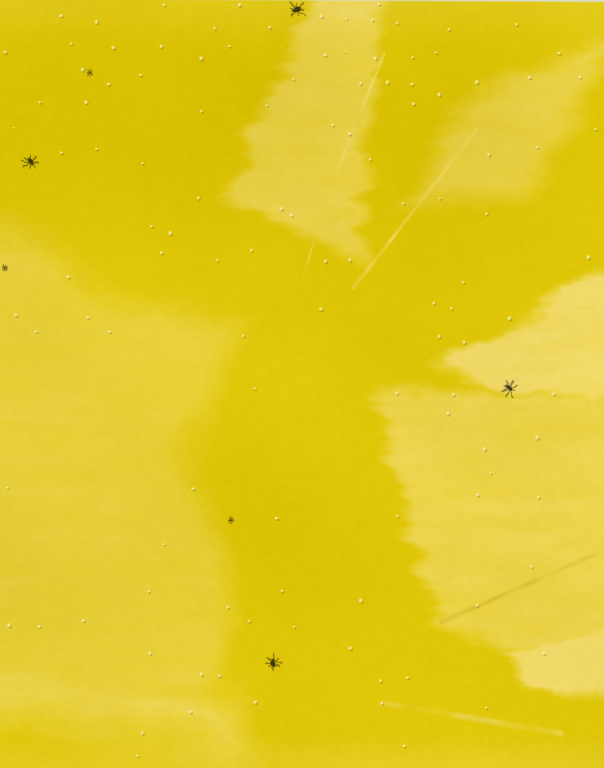
Write a Shadertoy shader that draws this texture.

```glsl
// A glossy yellow sticky sheet: soft window-like glare patches over flat yellow,
// built from rough-edged convex quads, plus thin creases, scattered pale grains
// and a few small dark insects placed by hashing.

#define BASE_COLOR   vec3(0.865, 0.768, 0.025)
#define GLARE_COLOR  vec3(0.935, 0.845, 0.400)
#define GRAIN_COLOR  vec3(0.97, 0.93, 0.68)
#define INSECT_COLOR vec3(0.17, 0.15, 0.06)
#define GRAIN_CELL   0.034
#define GRAIN_RADIUS 0.0023
#define EDGE_ROUGH   0.055
#define SHADE_AMOUNT 0.07
#define INSECT_COUNT 7
#define INSECT_SIZE  0.0075

float hash(vec2 p) {
    vec3 q = fract(vec3(p.xyx) * 0.1031);
    q += dot(q, q.yzx + 33.33);
    return fract((q.x + q.y) * q.z);
}

vec2 hash2(vec2 p) { return vec2(hash(p), hash(p + 47.3)); }

float noise(vec2 p) {
    vec2 i = floor(p), f = fract(p);
    f = f * f * (3.0 - 2.0 * f);
    return mix(mix(hash(i), hash(i + vec2(1, 0)), f.x),
               mix(hash(i + vec2(0, 1)), hash(i + vec2(1, 1)), f.x), f.y);
}

float fbm(vec2 p) {
    float sum = 0.0, amp = 0.5;
    for (int i = 0; i < 5; i++) {
        sum += amp * noise(p);
        p = mat2(1.6, 1.2, -1.2, 1.6) * p + 7.1;
        amp *= 0.5;
    }
    return sum;
}

// Signed distance past one edge of a clockwise polygon
float side(vec2 p, vec2 a, vec2 b) {
    vec2 d = normalize(b - a);
    return dot(p - a, vec2(-d.y, d.x));
}

// Coverage of a convex clockwise quad with a soft border
float glare(vec2 p, vec2 a, vec2 b, vec2 c, vec2 d, float soft) {
    float dist = max(max(side(p, a, b), side(p, b, c)),
                     max(side(p, c, d), side(p, d, a)));
    return 1.0 - smoothstep(-soft, soft, dist);
}

float segment(vec2 p, vec2 a, vec2 b) {
    vec2 d = b - a;
    return length(p - a - d * clamp(dot(p - a, d) / dot(d, d), 0.0, 1.0));
}

float crease(vec2 p, vec2 a, vec2 b, float width) {
    return (1.0 - smoothstep(0.0, width, segment(p, a, b))) * noise(p * 45.0);
}

// All reflections: x = haze strength from 0 to 1
float reflections(vec2 p) {
    float streaks = fbm(p * vec2(13.0, 50.0)) - 0.48;
    vec2 rough = p + EDGE_ROUGH * vec2(streaks, 0.6 * (fbm(p * 24.0 + 5.0) - 0.48));
    vec2 wavy = p + 0.16 * (vec2(fbm(p * 5.0), fbm(p * 5.0 + 9.0)) - 0.48);

    float left = 0.50 * glare(wavy, vec2(-0.2, 0.73), vec2(0.275, 0.60), vec2(0.285, 0.08), vec2(-0.2, 0.03), 0.04);
    float foot = 0.70 * glare(wavy, vec2(-0.2, 0.16), vec2(0.32, 0.11), vec2(0.33, 0.05), vec2(-0.2, 0.03), 0.05);
    float top = 0.68 * glare(rough, vec2(0.415, 1.03), vec2(0.497, 1.03), vec2(0.471, 0.659), vec2(0.297, 0.746), 0.014);
    float corner = 0.62 * glare(rough, vec2(0.60, 0.862), vec2(0.82, 0.97), vec2(0.69, 0.75), vec2(0.54, 0.74), 0.025);
    float bright = 0.93 * glare(rough, vec2(0.566, 0.521), vec2(0.82, 0.667), vec2(0.82, 0.475), vec2(0.68, 0.487), 0.012);
    float right = 0.66 * glare(rough, vec2(0.49, 0.49), vec2(0.85, 0.485), vec2(0.85, 0.09), vec2(0.565, 0.19), 0.013);
    float low = glare(rough, vec2(0.66, 0.15), vec2(0.85, 0.20), vec2(0.85, 0.08), vec2(0.70, 0.10), 0.01);

    float haze = max(max(max(left, foot), max(top, corner)), max(max(bright, right), low));
    haze += 0.3 * smoothstep(0.93, 1.0, p.y) * fbm(p * 6.0);
    haze += 0.22 * (1.0 - smoothstep(0.0, 0.05, p.y));
    return haze * (0.88 + 0.5 * streaks + 0.25 * fbm(p * 4.0));
}

// Small pale grains, crowded toward the top
float grains(vec2 p, float pixel) {
    vec2 cell = floor(p / GRAIN_CELL);
    float crowd = mix(0.12, 0.52, smoothstep(0.78, 0.98, p.y)) * (0.5 + noise(cell * 0.3));
    vec2 center = (cell + 0.15 + 0.7 * hash2(cell)) * GRAIN_CELL;
    float radius = GRAIN_RADIUS * mix(0.55, 1.0, hash(cell + 3.7));
    float dist = length((p - center) * vec2(1.0, 0.8 + 0.5 * hash(cell + 8.1)));
    return step(hash(cell + 21.0), crowd) * (1.0 - smoothstep(radius - pixel, radius + pixel, dist));
}

// A lumpy body with thin crossing legs
float insect(vec2 p, float size, float seed, float pixel) {
    float turn = 6.283 * hash(vec2(seed, 2.0));
    p = mat2(cos(turn), sin(turn), -sin(turn), cos(turn)) * p;
    p += 0.5 * size * (vec2(noise(p / size * 1.5 + seed), noise(p / size * 1.5 + seed + 9.0)) - 0.5);
    float ink = 1.0 - smoothstep(-pixel, pixel, length(p * vec2(0.6, 1.2)) - 0.48 * size);
    for (int i = 0; i < 4; i++) {
        float angle = 0.5 + 0.75 * float(i);
        vec2 leg = size * (0.9 + 0.8 * hash(vec2(seed, float(i)))) * vec2(cos(angle), sin(angle));
        ink = max(ink, 0.55 * (1.0 - smoothstep(0.0, 0.08 * size + pixel, segment(p, -leg, leg))));
    }
    return ink;
}

void mainImage(out vec4 fragColor, in vec2 fragCoord) {
    float pixel = 1.0 / iResolution.y;
    vec2 p = fragCoord * pixel;
    float width = iResolution.x * pixel;

    // Sheet and reflections
    float haze = clamp(reflections(p), 0.0, 1.0);
    vec3 color = mix(BASE_COLOR, GLARE_COLOR, haze);
    color += SHADE_AMOUNT * (fbm(p * 3.5 + 2.0) - 0.5) + 0.012 * (noise(p * 150.0) - 0.5);

    // Creases
    float lines = crease(p, vec2(0.46, 0.625), vec2(0.62, 0.83), 0.004)
                + crease(p, vec2(0.395, 0.64), vec2(0.41, 0.69), 0.003)
                + crease(p, vec2(0.44, 0.78), vec2(0.50, 0.93), 0.004)
                + crease(p, vec2(0.50, 0.085), vec2(0.73, 0.045), 0.007);
    color = mix(color, GLARE_COLOR, min(lines, 1.0));
    color -= 0.09 * crease(p, vec2(0.575, 0.19), vec2(0.79, 0.285), 0.005);

    // Grains with a faint shadow
    color *= 1.0 - 0.18 * grains(p + vec2(-0.0015, 0.002), pixel);
    color = mix(color, GRAIN_COLOR, 0.85 * grains(p, pixel));

    // Insects
    for (int i = 0; i < INSECT_COUNT; i++) {
        float seed = float(i) + 1.0;
        vec2 spot = vec2(width * hash(vec2(seed, 5.0)), 1.0 - pow((seed - 0.7) / float(INSECT_COUNT), 1.4));
        float size = INSECT_SIZE * mix(0.35, 1.0, step(0.5, fract(seed * 0.5)));
        color = mix(color, INSECT_COLOR, 0.9 * insect(p - spot, size, seed, pixel));
    }

    // Pale background past the top edge
    color = mix(color, vec3(0.86, 0.86, 0.80), smoothstep(0.996, 0.999, p.y - 0.004 * (1.0 - p.x / width)));
    fragColor = vec4(clamp(color, 0.0, 1.0), 1.0);
}
```
